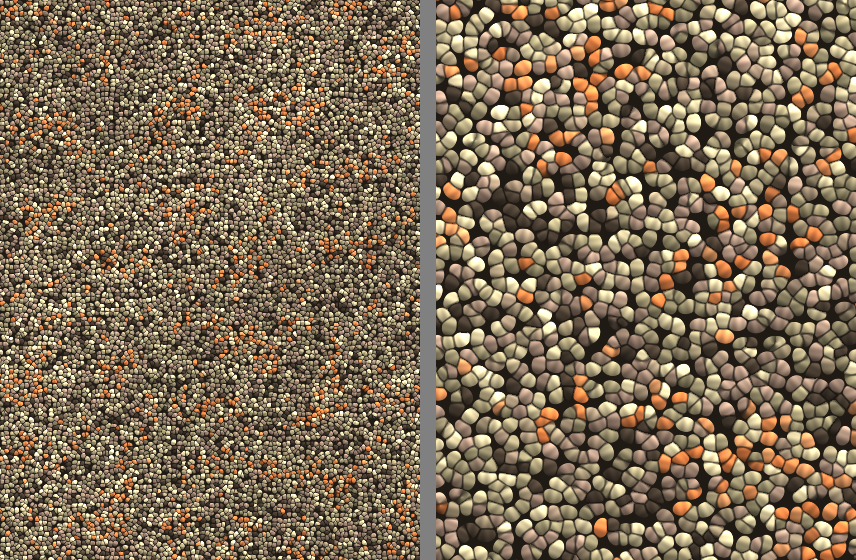
Left, the full canvas; right, a detail of the centre.
Reproduce this texture procedurally as a WebGL 1 fragment shader.

```glsl
precision highp float;
uniform vec2 u_resolution;

#define TUFTS_ACROSS 88.0
#define JITTER 0.85
#define TUFT_RADIUS 0.60
#define STRETCH 1.35
#define BRIGHTNESS 1.10
#define RELIEF 0.85
#define CREVICE 0.40
#define RUST_SHARE 0.11
#define CREAM_SHARE 0.20
#define DARK_SHARE 0.11

const vec3 GAP = vec3(0.125, 0.100, 0.080);
const vec3 DARK = vec3(0.250, 0.210, 0.170);
const vec3 MAUVE = vec3(0.570, 0.475, 0.410);
const vec3 OLIVE = vec3(0.570, 0.530, 0.405);
const vec3 CREAM = vec3(0.860, 0.800, 0.630);
const vec3 RUST = vec3(0.800, 0.450, 0.240);
const vec2 LIGHT = vec2(0.30, 0.95);

vec3 hash3(vec2 p) {
  vec3 q = fract(vec3(p.xyx) * vec3(0.1031, 0.1030, 0.0973));
  q += dot(q, q.yxz + 33.33);
  return fract((q.xxy + q.yzz) * q.zyx);
}

// Slanted, wavering streaks where one yarn colour gathers, about -1 to 1
float streaks(vec2 p) {
  vec2 s = vec2(0.88 * p.x + 0.47 * p.y, 0.88 * p.y - 0.47 * p.x);
  s += 0.05 * sin(s.yx * vec2(17.0, 13.0) + vec2(1.0, 4.0));
  float broad = sin(s.y * 34.0 + 1.6 * sin(s.x * 9.0));
  float broken = sin(s.x * 21.0 + 2.0 * sin(s.y * 15.0 + 2.0));
  return 0.6 * broad + 0.4 * broken;
}

// Yarn colour of one tuft
vec3 yarnColour(vec2 id, vec2 place) {
  vec3 pick = hash3(id + 71.7);
  float gather = streaks(place);
  float rust = RUST_SHARE * (0.25 + 2.6 * smoothstep(-0.1, 0.8, gather));
  float dark = DARK_SHARE * (1.0 - 0.5 * gather);
  vec3 colour = mix(MAUVE, OLIVE, smoothstep(0.25, 0.75, pick.y));
  if (pick.x < rust) {
    colour = mix(RUST, CREAM, 0.35 * pick.y * pick.y);
  } else if (pick.x < rust + CREAM_SHARE) {
    colour = mix(CREAM, OLIVE, 0.35 * pick.y);
  } else if (pick.x > 1.0 - dark) {
    colour = DARK;
  }
  return colour * (0.80 + 0.40 * pick.z);
}

void main() {
  vec2 place = gl_FragCoord.xy / u_resolution.x;
  vec2 grid = place * TUFTS_ACROSS;
  float pixel = TUFTS_ACROSS / u_resolution.x;
  vec2 cell = floor(grid);

  // Nearest and second nearest tuft, each a turned oval
  float nearest = 9.0;
  float second = 9.0;
  vec2 tuft = cell;
  vec2 offset = vec2(0.0);
  vec2 along = vec2(0.0);
  for (int j = -1; j <= 1; j++) {
    for (int i = -1; i <= 1; i++) {
      vec2 id = cell + vec2(float(i), float(j));
      vec3 rnd = hash3(id + 13.0);
      vec2 d = grid - id - 0.5 - JITTER * (rnd.xy - 0.5);
      float angle = rnd.z * 3.1416;
      vec2 axis = vec2(cos(angle), sin(angle));
      vec2 oval = vec2(dot(d, axis), dot(d, vec2(-axis.y, axis.x)));
      float dist = length(oval * vec2(1.0 / sqrt(STRETCH), sqrt(STRETCH)));
      if (dist < nearest) {
        second = nearest;
        nearest = dist;
        tuft = id;
        offset = d;
        along = axis;
      } else {
        second = min(second, dist);
      }
    }
  }

  // Rounded lighting, crevices between tufts and a faint twist of fibre
  float shade = BRIGHTNESS + RELIEF * dot(offset, LIGHT);
  shade *= mix(CREVICE, 1.0, smoothstep(0.0, 0.20 + 0.5 * pixel, second - nearest));
  shade *= 1.0 + 0.10 * sin(dot(offset, along) * 9.0 + tuft.x * 2.3 + tuft.y);

  // Slow drift of light over the floor
  shade *= 1.0 + 0.05 * sin(place.x * 5.0 + 2.0 * sin(place.y * 4.0));

  float body = 1.0 - smoothstep(TUFT_RADIUS - 0.6 * pixel, TUFT_RADIUS + 0.6 * pixel, nearest);
  vec3 colour = yarnColour(tuft, (tuft + 0.5) / TUFTS_ACROSS) * shade;
  colour = mix(GAP, max(colour, GAP * 0.9), body);
  gl_FragColor = vec4(clamp(colour, 0.0, 1.0), 1.0);
}
```
